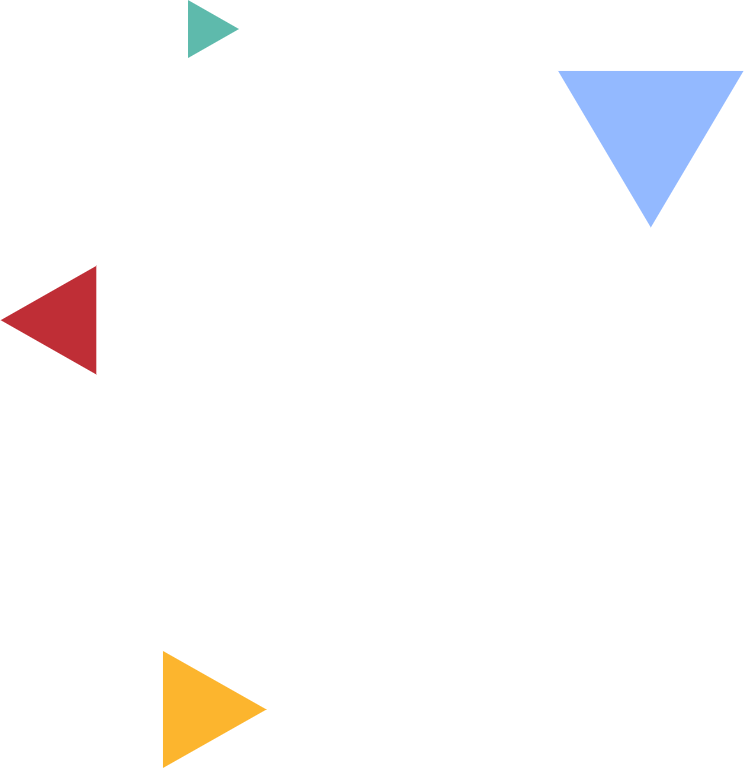
This background is drawn by a Shadertoy shader. Its source:

```glsl
// Lengths and positions are in units of the canvas height.
const vec3 PAPER = vec3(1.0);
const vec3 TEAL  = vec3(0.37, 0.73, 0.675);
const vec3 BLUE  = vec3(0.575, 0.725, 1.0);
const vec3 RED   = vec3(0.75, 0.18, 0.21);
const vec3 AMBER = vec3(0.99, 0.71, 0.18);

// Middle of each triangle's base
const vec2 TEAL_BASE  = vec2(0.2448, 0.9622);
const vec2 BLUE_BASE  = vec2(0.8474, 0.9076);
const vec2 RED_BASE   = vec2(0.1254, 0.5831);
const vec2 AMBER_BASE = vec2(0.2122, 0.0762);

// Height from base to tip, then half the base width
const vec2 TEAL_SIZE  = vec2(0.0664, 0.0378);
const vec2 BLUE_SIZE  = vec2(0.2038, 0.1207);
const vec2 RED_SIZE   = vec2(0.1245, 0.0707);
const vec2 AMBER_SIZE = vec2(0.1348, 0.0762);

// Directions in which the tips point
const vec2 RIGHT = vec2(1.0, 0.0);
const vec2 LEFT  = vec2(-1.0, 0.0);
const vec2 DOWN  = vec2(0.0, -1.0);

// Signed edge distance of an isosceles triangle
float triangleDistance(vec2 p, vec2 base, vec2 direction, vec2 size) {
    vec2 offset = p - base;
    float along = dot(offset, direction);
    float across = abs(dot(offset, vec2(-direction.y, direction.x)));
    float side = dot(vec2(along - size.x, across), normalize(size.yx));
    return max(-along, side);
}

// Antialiased coverage over one pixel
float coverage(float dist) {
    return clamp(0.5 - dist * iResolution.y, 0.0, 1.0);
}

void mainImage(out vec4 fragColor, in vec2 fragCoord) {
    vec2 p = fragCoord / iResolution.y;
    vec3 color = PAPER;

    color = mix(color, TEAL, coverage(triangleDistance(p, TEAL_BASE, RIGHT, TEAL_SIZE)));
    color = mix(color, BLUE, coverage(triangleDistance(p, BLUE_BASE, DOWN, BLUE_SIZE)));
    color = mix(color, RED, coverage(triangleDistance(p, RED_BASE, LEFT, RED_SIZE)));
    color = mix(color, AMBER, coverage(triangleDistance(p, AMBER_BASE, RIGHT, AMBER_SIZE)));

    fragColor = vec4(color, 1.0);
}
```
